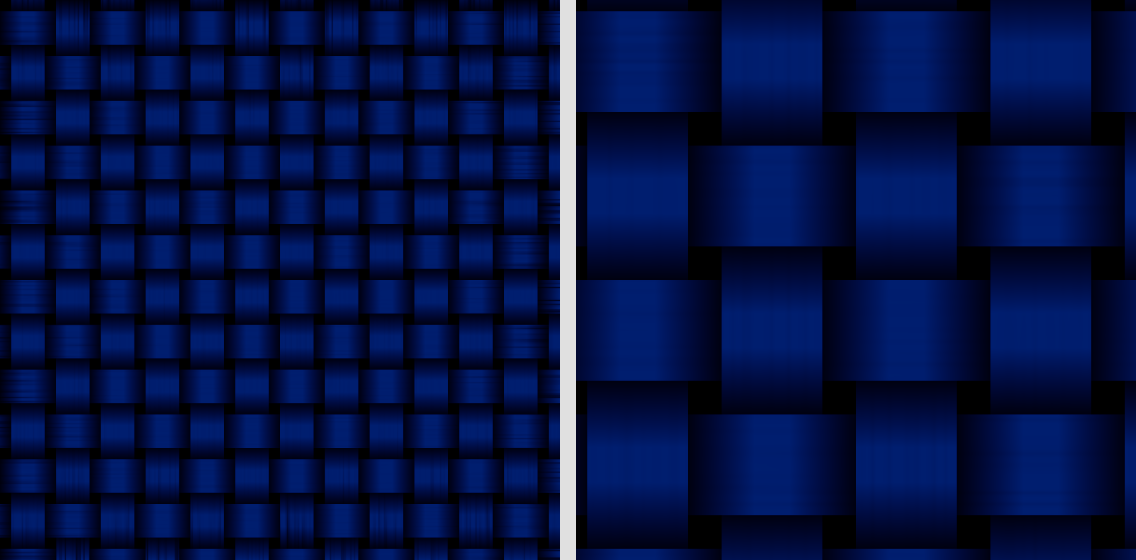
Left: the whole. Right: its middle third, enlarged.
Give the GLSL for this pattern, as a WebGL 2 fragment shader.

```glsl
#version 300 es
precision highp float;
// Plain basket weave of dark blue satin strips, with brushed streaks near the canvas borders.

#define STRIPS 12.5         // strips across and down
#define HALF_WIDTH 0.375    // half strip width, in strip pitches
#define HALF_LENGTH 0.625   // half length of the visible part of a strip
#define PLATEAU 0.13        // half length of the fully lit middle
#define PEAK_BLUE 0.435     // blue level of the lit middle
#define FALLOFF 0.75        // loss of blue per pitch beyond the plateau
#define STREAK_LINES 300.0  // streak lines across the canvas
#define FAINT_WEAR 0.07     // streak depth at the canvas center
#define STRONG_WEAR 0.65    // streak depth at the canvas border

uniform vec2 u_resolution;
out vec4 outColor;

float hash(vec2 cell) {
    vec3 h = fract(vec3(cell.xyx) * 0.1031);
    h += dot(h, h.yzx + 33.33);
    return fract((h.x + h.y) * h.z);
}

float valueNoise(vec2 p) {
    vec2 cell = floor(p);
    vec2 t = smoothstep(0.0, 1.0, p - cell);
    float low = mix(hash(cell), hash(cell + vec2(1, 0)), t.x);
    float high = mix(hash(cell + vec2(0, 1)), hash(cell + vec2(1, 1)), t.x);
    return mix(low, high, t.y);
}

// Smooth coverage of the interval |x| < halfSize.
float coverage(float x, float halfSize, float pixel) {
    return clamp((halfSize - abs(x)) / pixel + 0.5, 0.0, 1.0);
}

// Long thin scratches, deeper toward both ends of the strip.
float brushedShade(float along, float across, float seed) {
    float fine = valueNoise(vec2(across * STREAK_LINES, along * 5.0) + seed);
    float patches = valueNoise(vec2(across * 27.0, along * 6.0) + seed + 40.0);
    float depth = mix(FAINT_WEAR, STRONG_WEAR, smoothstep(0.27, 0.52, abs(along - 0.5)));
    return 1.0 - depth * fine * fine * fine * (0.3 + patches);
}

// Blue level along a strip that bends under its neighbors.
float bendLight(float distanceFromCrest) {
    return PEAK_BLUE - FALLOFF * max(distanceFromCrest - PLATEAU, 0.0);
}

void main() {
    vec2 uv = gl_FragCoord.xy / u_resolution;
    vec2 pixel = STRIPS / u_resolution;

    // Strip centers lie on whole numbers, counted from the upper left.
    vec2 weave = vec2(uv.x, 1.0 - uv.y) * STRIPS - 0.625;
    vec2 strip = floor(weave + 0.5);
    vec2 offset = weave - strip;

    // Distance to the nearest crest; crests alternate between the directions.
    float crestH = abs(mod(weave.x - strip.y + 1.0, 2.0) - 1.0);
    float crestV = abs(mod(weave.y - strip.x, 2.0) - 1.0);

    float maskH = coverage(offset.y, HALF_WIDTH, pixel.y) * coverage(crestH, HALF_LENGTH, pixel.x);
    float maskV = coverage(offset.x, HALF_WIDTH, pixel.x) * coverage(crestV, HALF_LENGTH, pixel.y);

    float blueH = bendLight(crestH) * brushedShade(uv.x, uv.y, 3.0);
    float blueV = bendLight(crestV) * brushedShade(uv.y, uv.x, 71.0);
    float blue = max(maskH * blueH + maskV * blueV, 0.0);

    // Green fades faster than blue, so shadows turn to navy.
    outColor = vec4(0.0, 0.48 * pow(blue, 1.7), blue, 1.0);
}
```
